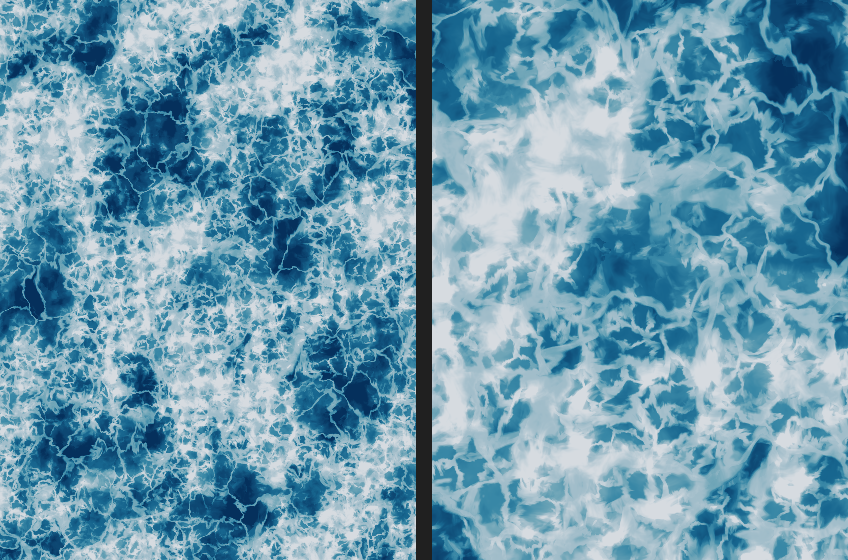
Left: the whole. Right: its middle third, enlarged.
Write a WebGL 1 fragment shader that draws this texture.

```glsl
precision highp float;
// Churning blue sea seen from above, covered by ragged webs and drifts of white foam.
uniform vec2 u_resolution;

vec2 hash2(vec2 cell) {
  return fract(sin(vec2(dot(cell, vec2(127.1, 311.7)), dot(cell, vec2(269.5, 183.3)))) * 43758.5);
}

// Layered sines, each layer turned and bent by the one before; roughly -0.8 to 0.8
float swell(vec2 p) {
  float sum = 0.0, amp = 0.5;
  for (int i = 0; i < 5; i++) {
    p = mat2(0.8, 0.6, -0.6, 0.8) * p * 1.9 + vec2(1.7, 4.1);
    p += 0.5 * sin(p.yx + vec2(0.4, 2.3));
    sum += amp * sin(p.x) * sin(p.y);
    amp *= 0.55;
  }
  return sum;
}

// Cellular noise: x is the gap to the cell border, y a random tone of the cell
vec2 cells(vec2 p) {
  vec2 base = floor(p);
  float nearest = 9.0, second = 9.0, tone = 0.0;
  for (int j = -1; j <= 1; j++) {
    for (int i = -1; i <= 1; i++) {
      vec2 cell = base + vec2(float(i), float(j));
      vec2 h = hash2(cell);
      float d = length(cell + h - p);
      if (d < nearest) {
        second = nearest;
        nearest = d;
        tone = fract(h.x * 7.0 + h.y * 3.0);
      } else {
        second = min(second, d);
      }
    }
  }
  return vec2(second - nearest, tone);
}

// Cells with torn, wandering borders
vec2 tornCells(vec2 p) {
  vec2 tear = vec2(swell(p * 1.5), swell(p * 1.5 + 17.0));
  return cells(p + 0.42 * tear);
}

float strand(float gap, float width) {
  return 1.0 - smoothstep(0.3 * width, width, gap);
}

// Colour ramp from deep water to white foam
vec3 seaColour(float t) {
  vec3 c = mix(vec3(0.02, 0.19, 0.36), vec3(0.05, 0.28, 0.45), smoothstep(0.0, 0.09, t));
  c = mix(c, vec3(0.09, 0.40, 0.56), smoothstep(0.09, 0.22, t));
  c = mix(c, vec3(0.22, 0.53, 0.65), smoothstep(0.22, 0.38, t));
  c = mix(c, vec3(0.44, 0.65, 0.72), smoothstep(0.38, 0.56, t));
  c = mix(c, vec3(0.63, 0.74, 0.79), smoothstep(0.56, 0.74, t));
  return mix(c, vec3(0.84, 0.86, 0.88), smoothstep(0.74, 0.94, t));
}

void main() {
  vec2 p = gl_FragCoord.xy / u_resolution.y;

  // Broad drifts running up to the right
  vec2 drift = vec2(dot(p, vec2(0.57, 0.82)) * 5.0, dot(p, vec2(0.82, -0.57)) * 9.0);
  float density = swell(drift + 3.0);
  float mottle = swell(p * 17.0 + 8.0);
  float detail = swell(p * 60.0 + 5.0);

  // Three sizes of foam web, thicker and denser inside the drifts
  vec2 large = tornCells(p * 15.0);
  vec2 medium = tornCells(p * 29.0 + 40.0);
  vec2 small = tornCells(p * 54.0 + 90.0);
  float thick = smoothstep(-0.5, 0.6, density + 0.4 * mottle);
  float web = strand(large.x, 0.10 + 0.14 * thick) * (0.75 + 0.25 * thick);
  web = max(web, strand(medium.x, 0.15 + 0.16 * thick) * smoothstep(-0.5, 0.1, density + mottle));
  web = max(web, 0.85 * strand(small.x, 0.28) * smoothstep(-0.3, 0.3, density + 0.6 * detail + 0.3 * mottle));

  // Banks of foam, eaten into holes by the cells
  float holes = 0.45 * large.x + 0.50 * medium.x + 0.30 * small.x;
  float bank = smoothstep(0.0, 0.42, 0.75 * density + 0.25 * mottle + 0.35 * detail + 0.24 - holes);
  float foam = max(bank, web * (0.72 + 0.28 * thick));

  // Water tone, paler where foam is dissolved in it
  float water = 0.27 + 0.38 * density + 0.20 * mottle + 0.10 * detail;
  water += 0.18 * (large.y - 0.5) + 0.12 * (medium.y - 0.5);
  float tone = mix(clamp(water, 0.0, 0.60), 0.89 + 0.20 * detail - 0.08 * small.x, foam);

  gl_FragColor = vec4(seaColour(tone), 1.0);
}
```
